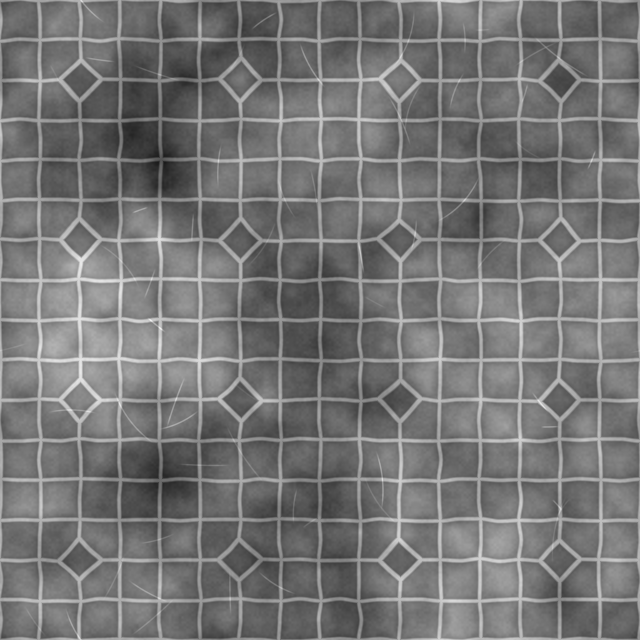
Write a Shadertoy shader that draws this texture.

```glsl
const float TILES = 16.0;          // tiles across and down
const float INSET_STEP = 4.0;      // tiles between diamond insets
const float INSET_RADIUS = 0.52;   // the lengths below are in tiles
const float GROUT_HALF = 0.046;
const float INSET_GROUT_HALF = 0.058;
const float GROUT_SOFT = 0.032;
const float WOBBLE = 0.07;
const float EDGE_SHADE = 0.30;
const float EDGE_FALLOFF = 9.0;
const float TONE_SPREAD = 0.12;
const float INSET_TONE = 0.90;
const float CLOUD_FREQ = 4.0;
const float CLOUD_STRENGTH = 1.45;
const float MOTTLE_FREQ = 24.0;
const float MOTTLE_STRENGTH = 0.55;
const float GRAIN_FREQ = 256.0;
const float GRAIN_STRENGTH = 0.08;
const int SCRATCHES = 56;
const float SCRATCH_WIDTH = 0.0007; // in canvas widths
const float SCRATCH_GAIN = 0.20;
const vec3 FACE_COLOR = vec3(0.46);
const vec3 GROUT_COLOR = vec3(0.68);

float hash(vec2 p) {
    return fract(sin(dot(p, vec2(127.1, 311.7))) * 43758.5453);
}

// Value noise that repeats after freq cells
float noise(vec2 uv, float freq, float seed) {
    vec2 p = uv * freq;
    vec2 i = floor(p), f = fract(p);
    f = f * f * (3.0 - 2.0 * f);
    vec2 a = mod(i, freq) + seed;
    vec2 b = mod(i + 1.0, freq) + seed;
    return mix(mix(hash(a), hash(vec2(b.x, a.y)), f.x),
               mix(hash(vec2(a.x, b.y)), hash(b), f.x), f.y);
}

float fbm(vec2 uv, float freq, float seed) {
    float sum = 0.0, amp = 0.5, total = 0.0;
    for (int i = 0; i < 4; i++) {
        sum += amp * noise(uv, freq, seed + float(i) * 17.0);
        total += amp;
        amp *= 0.5;
        freq *= 2.0;
    }
    return sum / total;
}

// Thin curved scratches, wrapped around the canvas edges
float scratches(vec2 uv) {
    float pixel = 1.0 / iResolution.y;
    float sum = 0.0;
    for (int i = 0; i < SCRATCHES; i++) {
        float id = float(i);
        vec2 center = vec2(hash(vec2(id, 1.0)), hash(vec2(id, 2.0)));
        float angle = 6.2832 * hash(vec2(id, 3.0));
        float reach = mix(0.012, 0.06, hash(vec2(id, 4.0)));
        float bend = (hash(vec2(id, 5.0)) - 0.5) * 8.0;
        vec2 v = fract(uv - center + 0.5) - 0.5;
        float c = cos(angle), s = sin(angle);
        v = vec2(c * v.x + s * v.y, c * v.y - s * v.x);
        float d = abs(v.y - bend * v.x * v.x);
        float line = 1.0 - smoothstep(0.0, SCRATCH_WIDTH + pixel, d);
        float taper = 1.0 - smoothstep(0.5 * reach, reach, abs(v.x));
        sum += line * taper * mix(0.25, 1.0, hash(vec2(id, 6.0)));
    }
    return min(sum, 1.0);
}

void mainImage(out vec4 fragColor, in vec2 fragCoord) {
    vec2 uv = fragCoord / iResolution.xy;

    // Slightly uneven tile grid
    vec2 warp = vec2(noise(uv, 32.0, 11.0), noise(uv, 32.0, 53.0)) - 0.5;
    vec2 p = uv * TILES + WOBBLE * warp;
    vec2 edge = abs(fract(p + 0.5) - 0.5);
    float grid = min(edge.x, edge.y);

    // Diamond insets interrupt the grid
    vec2 q = abs(mod(p, INSET_STEP) - 0.5 * INSET_STEP);
    float diamond = (q.x + q.y - INSET_RADIUS) * 0.7071;
    bool inside = diamond < 0.0;
    float joint = inside ? -diamond : min(grid, diamond);

    // Tile faces, shaded towards the joints
    vec2 cell = inside ? floor(p / INSET_STEP) + 71.0 : mod(floor(p), TILES);
    float tone = 1.0 + TONE_SPREAD * (hash(cell + 5.0) - 0.5);
    if (inside) tone *= INSET_TONE;
    float shade = 1.0 - EDGE_SHADE * exp(-EDGE_FALLOFF * joint);

    // Clouds, mottling and grain
    float wear = 1.0 + CLOUD_STRENGTH * (fbm(uv, CLOUD_FREQ, 29.0) - 0.5)
        + MOTTLE_STRENGTH * (fbm(uv, MOTTLE_FREQ, 83.0) - 0.5)
        + GRAIN_STRENGTH * (noise(uv, GRAIN_FREQ, 7.0) - 0.5);
    vec3 color = FACE_COLOR * tone * shade * wear;

    // Soft light grout
    float line = 1.0 - smoothstep(GROUT_HALF - GROUT_SOFT, GROUT_HALF + GROUT_SOFT,
                                  inside ? 1.0 : grid);
    float frame = 1.0 - smoothstep(INSET_GROUT_HALF - GROUT_SOFT,
                                   INSET_GROUT_HALF + GROUT_SOFT, abs(diamond));
    color = mix(color, GROUT_COLOR * mix(1.0, wear, 0.65), max(line, frame));

    color += SCRATCH_GAIN * scratches(uv);
    fragColor = vec4(clamp(color, 0.0, 1.0), 1.0);
}
```
